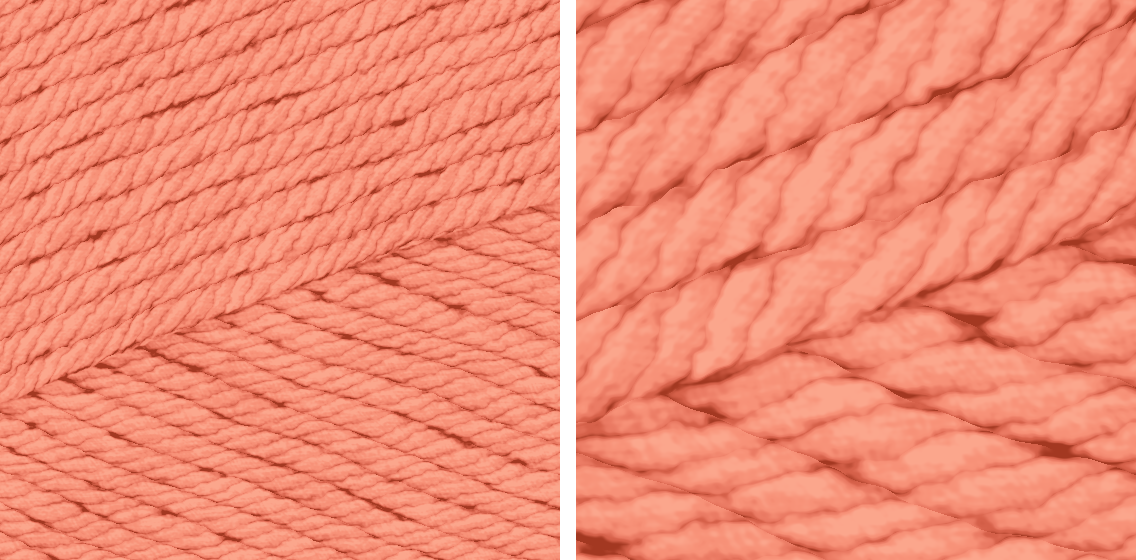
Left, the full canvas; right, a detail of the centre.
A WebGL 2 fragment shader for this texture:

```glsl
#version 300 es
precision highp float;
// Two layers of twisted cotton yarn, wound at crossing slants.
uniform vec2 u_resolution;
out vec4 fragColor;

float hash(vec2 cell) {
  vec3 h = fract(cell.xyx * vec3(0.1031, 0.103, 0.0973));
  h += dot(h, h.yzx + 33.33);
  return fract((h.x + h.y) * h.z);
}

vec2 gradientAt(vec2 cell) {
  float angle = 6.2832 * hash(cell);
  return vec2(cos(angle), sin(angle));
}

// Gradient noise, roughly -0.7 to 0.7
float noise(vec2 p) {
  vec2 i = floor(p), f = fract(p);
  vec2 u = f * f * f * (f * (f * 6.0 - 15.0) + 10.0);
  vec2 e = vec2(1, 0);
  float low = mix(dot(gradientAt(i), f), dot(gradientAt(i + e), f - e), u.x);
  float high = mix(dot(gradientAt(i + e.yx), f - e.yx), dot(gradientAt(i + 1.0), f - 1.0), u.x);
  return mix(low, high, u.y);
}

vec2 rotate(vec2 p, float angle) {
  float c = cos(angle), s = sin(angle);
  return vec2(c * p.x + s * p.y, c * p.y - s * p.x);
}

// Brightness of parallel yarns: 'along' in canvas units, 'across' in yarn widths
float yarnTone(vec2 p, float along, float across, float slant) {
  across += 0.25 * noise(vec2(along * 4.0, across * 0.8)) + 0.06 * noise(p * 45.0);
  float row = floor(across);
  float v = across - row - 0.5;

  // Plies wind round the yarn as a projected helix
  float phase = along / 0.041 - 0.78 * asin(1.96 * v) + 7.0 * hash(vec2(row, 4.0));
  phase += 0.6 * noise(vec2(along * 11.0, row * 3.7)) + 0.25 * noise(p * 60.0);
  float f = fract(phase);
  float groove = abs(2.0 * f - 1.0);
  float grooveDepth = 0.42 + 0.3 * noise(p * 24.0 + 5.0);
  float tone = 0.95 - grooveDepth * pow(groove, 3.2) + 0.08 * sin(6.2832 * f);
  tone += 0.16 * (hash(vec2(floor(phase), row)) - 0.5) * (1.0 - groove);

  // Round body, lit from above
  tone += 0.2 * v - 0.24 * pow(2.0 * abs(v), 3.0);

  // Short dark gaps between faint seams, with a ragged scalloped rim
  float seam = floor(across + 0.5);
  float depth = noise(vec2(along * 13.0, seam * 5.3 + 0.5)) + 0.5 * noise(vec2(along * 34.0, seam * 7.1 + 0.3));
  depth = smoothstep(-0.1, 0.55, depth);
  float rim = 0.5 - abs(v) + 0.05 * noise(p * 90.0);
  float gap = 1.0 - smoothstep(0.0, 0.1 + 0.06 * depth + 0.06 * groove * groove, rim);
  tone -= gap * mix(0.14, 0.72, depth);

  // Fibres follow the plies, stray hairs cross them
  vec2 fibre = rotate(p, slant + 0.44);
  tone += 0.2 * noise(fibre * vec2(32.0, 150.0)) + 0.16 * noise(fibre * vec2(75.0, 230.0));
  vec2 stray = rotate(p + 0.012 * noise(p * 14.0), slant - 0.5);
  tone += 0.14 * noise(stray * vec2(45.0, 210.0));
  return tone;
}

vec3 yarnColor(float tone) {
  vec3 c = mix(vec3(0.64, 0.22, 0.13), vec3(0.84, 0.38, 0.29), smoothstep(0.0, 0.34, tone));
  c = mix(c, vec3(0.92, 0.48, 0.39), smoothstep(0.34, 0.56, tone));
  c = mix(c, vec3(0.97, 0.57, 0.47), smoothstep(0.54, 0.78, tone));
  return mix(c, vec3(0.985, 0.65, 0.55), smoothstep(0.78, 1.06, tone));
}

void main() {
  vec2 p = gl_FragCoord.xy / u_resolution;
  float bend = 0.012 * noise(p * 3.0) + 0.006 * noise(p * 11.0 + 8.0);

  // Upper layer follows the curved lower rim of its last yarn
  float rise = p.y - (0.277 + 0.43 * p.x - 0.06 * p.x * p.x);
  rise += 0.004 * noise(p * 16.0) + 0.003 * noise(p * 80.0);
  float topAcross = (rise + bend * smoothstep(-0.02, 0.15, rise)) / 0.058;
  float topTone = yarnTone(p, rotate(p, 0.36).x, topAcross, 0.36);

  // Lower layer slants the other way and lies in the shade of the rim
  float lowAcross = (p.y + 0.4 * p.x + 0.02 * sin(3.0 * p.x + 2.0 * p.y) + bend) / 0.055;
  float lowTone = yarnTone(p + 3.0, rotate(p, -0.38).x, lowAcross, -0.38);
  lowTone -= (0.42 + 0.3 * noise(p * 28.0)) * exp(min(rise, 0.0) / 0.013);

  float tone = mix(lowTone, topTone, smoothstep(-0.04, 0.04, topAcross));
  tone += 0.12 * noise(p * 5.0 + 2.0) + 0.12 * noise(p * 190.0);
  fragColor = vec4(yarnColor(tone), 1.0);
}
```
